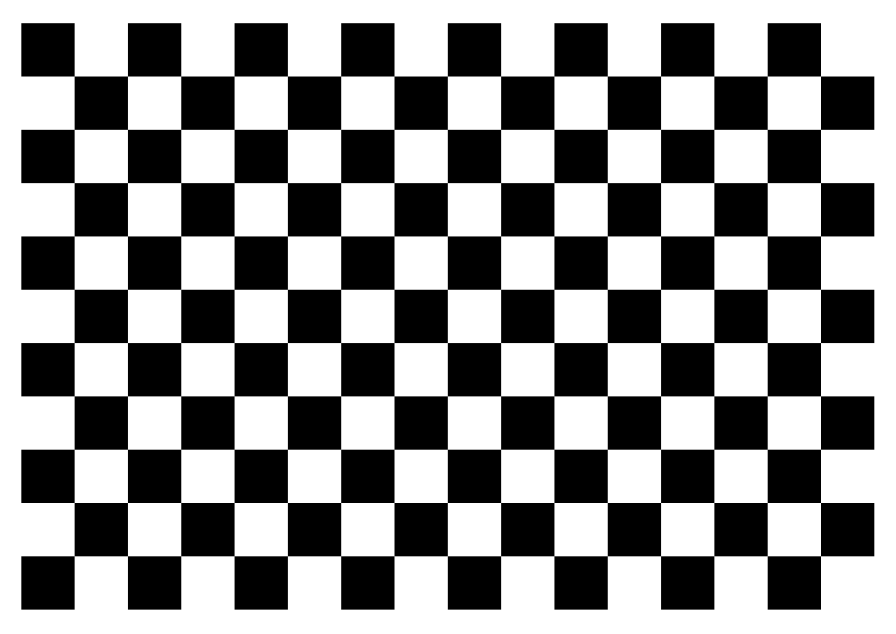
A WebGL 2 fragment shader for this pattern:

```glsl
#version 300 es
precision highp float;

uniform vec2 u_resolution;
out vec4 outColor;

// Square wave over cells: +1 in even cells, -1 in odd, with edges one pixel wide
vec2 cellSign(vec2 cell, float pixel) {
  vec2 wave = abs(mod(cell - 0.5, 2.0) - 1.0) - 0.5;
  return clamp(2.0 * wave / pixel, -1.0, 1.0);
}

void main() {
  const vec2 boardCells = vec2(16.0, 11.0);
  const float cellSize = 0.0595;

  // Board coordinates in cells, from its lower left corner
  vec2 cell = (gl_FragCoord.xy / u_resolution.x - vec2(0.0238, 0.0272)) / cellSize;
  float pixel = 1.0 / (u_resolution.x * cellSize);

  // Checks; the outer half cells are extended so the border is smoothed once
  vec2 parity = cellSign(clamp(cell, vec2(0.5), boardCells - 0.5), pixel);
  float ink = 0.5 + 0.5 * parity.x * parity.y;

  // Coverage of the board against the plain margin
  vec2 inside = clamp(min(cell, boardCells - cell) / pixel + 0.5, 0.0, 1.0);
  ink *= inside.x * inside.y;

  vec3 paperColor = vec3(1.0);
  vec3 checkColor = vec3(0.0);
  outColor = vec4(mix(paperColor, checkColor, ink), 1.0);
}
```
